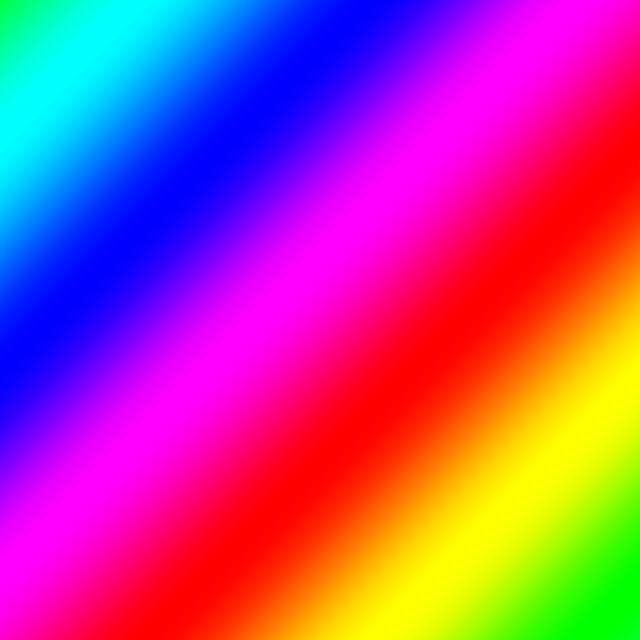
Write a WebGL 2 fragment shader that draws this background.

```glsl
#version 300 es
precision highp float;
// Diagonal rainbow: smooth spectral bands running from upper left to lower right.

uniform vec2 u_resolution;
out vec4 fragColor;

const int STOP_COUNT = 8;

// Band centres, measured as x plus depth below the top edge (0 to 2)
const float STOP_POSITION[STOP_COUNT] = float[](
    -0.11, 0.217, 0.578, 0.900, 1.232, 1.590, 1.912, 2.25);

const vec3 GREEN   = vec3(0.0, 1.0, 0.0);
const vec3 CYAN    = vec3(0.0, 1.0, 1.0);
const vec3 BLUE    = vec3(0.0, 0.0, 1.0);
const vec3 MAGENTA = vec3(1.0, 0.0, 1.0);
const vec3 RED     = vec3(1.0, 0.0, 0.0);
const vec3 YELLOW  = vec3(1.0, 1.0, 0.0);

const vec3 STOP_COLOR[STOP_COUNT] = vec3[](
    GREEN, CYAN, BLUE, MAGENTA, RED, YELLOW, GREEN, CYAN);

// Eased blend through all stops
vec3 spectrum(float position) {
    vec3 color = STOP_COLOR[0];
    for (int i = 1; i < STOP_COUNT; i++) {
        float blend = smoothstep(STOP_POSITION[i - 1], STOP_POSITION[i], position);
        color = mix(color, STOP_COLOR[i], blend);
    }
    return color;
}

void main() {
    vec2 uv = gl_FragCoord.xy / u_resolution;
    float diagonal = uv.x + 1.0 - uv.y;
    fragColor = vec4(spectrum(diagonal), 1.0);
}
```
